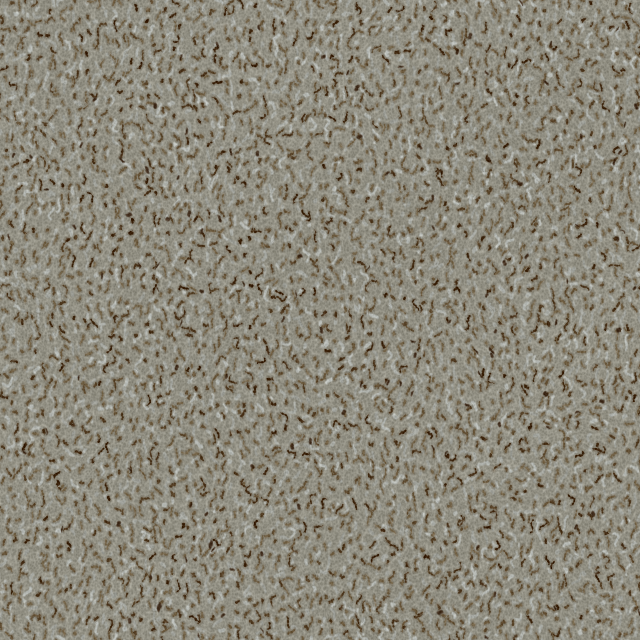
Give the GLSL for this texture, as a Shadertoy shader.

```glsl
vec4 hash4(vec2 p) {
    vec4 q = fract(p.xyxy * vec4(0.1031, 0.1030, 0.0973, 0.1099));
    q += dot(q, q.wzxy + 33.33);
    return fract((q.xxyz + q.yzzw) * q.zywx);
}

// Nearest curled stroke: x = signed distance in cells, y = its random tone
vec2 curledStrokes(vec2 p, float seed, float maxLength) {
    vec2 nearest = vec2(9.0, 0.0);
    for (int j = -1; j <= 1; j++)
    for (int i = -1; i <= 1; i++) {
        vec2 cell = floor(p) + vec2(i, j);
        vec4 place = hash4(cell + seed);
        vec4 form = hash4(cell + seed + 71.7);
        vec2 d = p - cell - 0.5 - (place.xy - 0.5) * 0.95;

        // Mostly upright, with a few turned sideways
        float angle = (place.z - 0.5) * 1.5 + step(0.8, form.w) * 1.3;
        float c = cos(angle), s = sin(angle);
        d = mat2(c, s, -s, c) * d;

        float halfLength = mix(0.04, maxLength, place.w * sqrt(place.w));
        float y = clamp(d.y, -halfLength, halfLength);
        float wave = mix(3.0, 6.5, form.x);
        float phase = form.y * 6.283;
        float amount = 0.17 * (0.4 + form.z);
        float bend = amount * (sin(y * wave + phase) - sin(phase));
        float slope = amount * wave * cos(y * wave + phase);
        float dist = length(vec2((d.x - bend) / sqrt(1.0 + slope * slope), d.y - y));

        // Short ones are thicker; long ones taper at the ends
        float taper = 1.0 - 0.45 * place.w * abs(y) / halfLength;
        dist -= (mix(0.11, 0.06, place.w) + 0.025 * form.w) * taper;
        if (dist < nearest.x) nearest = vec2(dist, form.z);
    }
    return nearest;
}

// Distance to the nearest scattered point
float cellular(vec2 p) {
    float nearest = 2.0;
    for (int j = -1; j <= 1; j++)
    for (int i = -1; i <= 1; i++) {
        vec2 cell = floor(p) + vec2(i, j);
        nearest = min(nearest, length(cell + hash4(cell).xy - p));
    }
    return nearest;
}

void mainImage(out vec4 fragColor, in vec2 fragCoord) {
    vec2 uv = fragCoord / iResolution.y;
    float pixel = 1.0 / iResolution.y;

    // Slow sway and faint broad clouding
    vec2 p = uv + 0.003 * sin(uv.yx * vec2(23.0, 19.0) + 2.0 * sin(uv * 11.0));
    float cloud = sin(uv.x * 7.0 + 2.0 * sin(uv.y * 5.0))
                + sin(uv.y * 9.0 - uv.x * 4.0 + 1.3)
                + 0.6 * sin(uv.x * 31.0 + 3.0 * sin(uv.y * 8.0));

    // Stone ground with crossed fine grains and upright mottling
    vec2 turned = mat2(0.8, 0.6, -0.6, 0.8) * p;
    float fineGrain = cellular(p * vec2(290.0, 220.0)) - 0.46;
    float crossGrain = cellular(turned * 215.0 + 300.0) - 0.46;
    float mottle = cellular(p * vec2(112.0, 62.0) + 40.0) - 0.46;
    float grain = 0.095 * (fineGrain + crossGrain);
    vec3 color = vec3(0.572, 0.564, 0.515) + 0.0035 * cloud + 0.07 * mottle;

    // Pale grey curls, the brightest ones chalky
    vec2 pale = curledStrokes(p * vec2(57.0, 46.0) + 13.0, 19.0, 0.55);
    float paleMask = smoothstep(0.12, -0.04, pale.x);
    vec3 paleColor = mix(vec3(0.615, 0.62, 0.592), vec3(0.73, 0.745, 0.73), pale.y * pale.y);
    color = mix(color, paleColor, 0.9 * paleMask);

    // Brown pores: pale rim, tan halo, then an uneven ochre or dark core
    vec2 pore = curledStrokes(p * vec2(61.0, 50.0), 3.0, 0.46);
    float edge = 0.035 + 22.0 * pixel;
    float rim = smoothstep(0.14, 0.24, pore.x) * smoothstep(0.42, 0.28, pore.x);
    float halo = smoothstep(0.23, 0.02, pore.x);
    float core = smoothstep(edge, -edge, pore.x + 0.12 * crossGrain);
    vec3 coreColor = mix(vec3(0.44, 0.36, 0.23), vec3(0.22, 0.12, 0.03), pore.y * pore.y);
    color += 0.026 * rim;
    color = mix(color, vec3(0.495, 0.465, 0.40), 0.72 * halo);
    color = mix(color, coreColor, core * (0.62 + 0.38 * pore.y));

    // Very few small deep pits
    vec2 pit = curledStrokes(p * vec2(36.0, 29.0) + 5.0, 47.0, 0.12);
    float pitMask = smoothstep(0.04, -0.06, pit.x + 0.02) * step(0.88, pit.y);
    color = mix(color, vec3(0.20, 0.11, 0.04), 0.85 * pitMask);

    fragColor = vec4(color + grain, 1.0);
}
```
